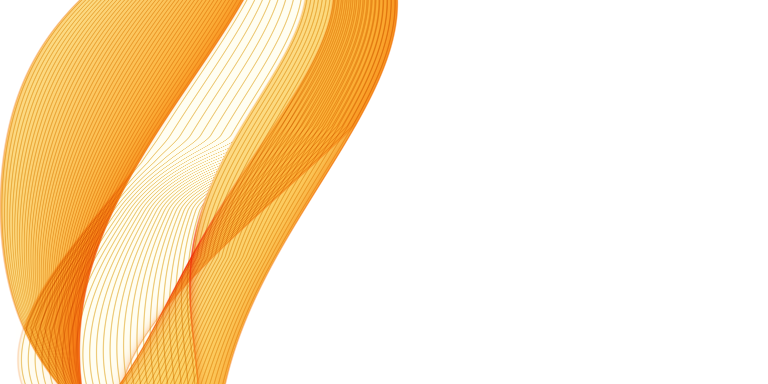
Reproduce this background procedurally as a Shadertoy shader.

```glsl
// Edge curves: x at five even steps from top to bottom, in canvas heights
const float OUTER_LEFT[5]  = float[5](0.208, 0.047, 0.002, 0.026, 0.151);
const float LEFT_FOLD[5]   = float[5](0.633, 0.471, 0.318, 0.224, 0.211);
const float VEIL_LEFT[5]   = float[5](0.703, 0.495, 0.299, 0.112, 0.057);
const float VEIL_RIGHT[5]  = float[5](0.794, 0.677, 0.542, 0.495, 0.516);
const float RIGHT_FOLD[5]  = float[5](0.867, 0.763, 0.599, 0.456, 0.313);
const float DIAGONAL[5]    = float[5](1.224, 1.005, 0.737, 0.477, 0.318);
const float OUTER_RIGHT[5] = float[5](1.034, 0.966, 0.820, 0.677, 0.586);

// Translucent tints, multiplied where ribbons overlap
const vec3 YELLOW = vec3(0.99, 0.87, 0.54);
const vec3 GOLD   = vec3(0.99, 0.79, 0.34);
const vec3 AMBER  = vec3(0.99, 0.68, 0.20);
const vec3 SHADE  = vec3(1.00, 0.86, 0.56);
const vec3 CREAM  = vec3(1.00, 0.995, 0.95);
const vec3 THREAD = vec3(0.93, 0.80, 0.50);

// Edge strokes
const vec3 ORANGE = vec3(0.95, 0.48, 0.07);
const vec3 RED    = vec3(0.94, 0.17, 0.03);
const float THREAD_WIDTH = 0.0032;
const float EDGE_WIDTH   = 0.0045;

float pixel;

// Quartic through five evenly spaced values, by forward differences
float curve(float k[5], float t) {
    float s = 4.0 * t;
    float d1 = k[1] - k[0];
    float d2 = k[2] - 2.0 * k[1] + k[0];
    float d3 = k[3] - 3.0 * k[2] + 3.0 * k[1] - k[0];
    float d4 = k[4] - 4.0 * k[3] + 6.0 * k[2] - 4.0 * k[1] + k[0];
    return k[0] + s * (d1 + (s - 1.0) / 2.0 * (d2 + (s - 2.0) / 3.0
         * (d3 + (s - 3.0) / 4.0 * d4)));
}

float inside(float d) {
    return clamp(d / pixel + 0.5, 0.0, 1.0);
}

// Coverage of a thin line at distance d
float thinLine(float d, float width) {
    float soft = max(width, pixel);
    return width / soft * (1.0 - smoothstep(0.0, soft, abs(d)));
}

// Tinted sheet between two edges, filled with evenly spread threads
void ribbon(inout vec3 color, float x, float left, float right,
            vec3 tintLeft, vec3 tintRight, float threads) {
    float width = max(right - left, 0.001);
    float u = clamp((x - left) / width, 0.0, 1.0);
    float spacing = width / threads;
    float d = (fract(u * threads) - 0.5) * spacing;
    float thread = thinLine(d, min(THREAD_WIDTH, spacing * 0.4));
    vec3 tint = mix(tintLeft, tintRight, u) * mix(vec3(1.0), THREAD, thread);
    color *= mix(vec3(1.0), tint, inside(x - left) * inside(right - x));
}

// Crisp edge with a glow on its positive side
void edge(inout vec3 color, float d, float glow, vec3 ink, float strength) {
    float halo = 0.6 * inside(d) * exp(-max(d, 0.0) / glow);
    float amount = max(thinLine(d, EDGE_WIDTH), halo);
    color = mix(color, ink, amount * strength);
}

void mainImage(out vec4 fragColor, in vec2 fragCoord) {
    pixel = 1.0 / iResolution.y;
    vec2 p = fragCoord * pixel;
    float x = p.x, t = 1.0 - p.y;

    float outerLeft  = curve(OUTER_LEFT, t);
    float leftFold   = curve(LEFT_FOLD, t);
    float veilLeft   = min(curve(VEIL_LEFT, t), leftFold);
    float veilRight  = curve(VEIL_RIGHT, t);
    float rightFold  = curve(RIGHT_FOLD, t);
    float outerRight = curve(OUTER_RIGHT, t);
    float diagonal   = min(curve(DIAGONAL, t), outerRight);
    float shadeLeft  = max(veilLeft, outerLeft);

    // Overlapping sheets
    vec3 color = vec3(1.0);
    ribbon(color, x, outerLeft, leftFold, YELLOW, AMBER, 42.0);
    ribbon(color, x, shadeLeft, leftFold, SHADE, SHADE, 12.0);
    ribbon(color, x, veilLeft, veilRight, CREAM, CREAM, mix(8.0, 26.0, smoothstep(0.35, 0.55, t)) );
    ribbon(color, x, min(veilRight, rightFold), outerRight, YELLOW, GOLD, 24.0);
    ribbon(color, x, rightFold, diagonal, SHADE, SHADE, 16.0);

    // Folds, reddest where the sheets cross
    float crossing = exp(-pow((t - 0.66) / 0.17, 2.0));
    float lower = smoothstep(0.45, 0.7, t);
    edge(color, x - outerLeft, 0.008, ORANGE, 0.45);
    edge(color, x - veilLeft, 0.004, ORANGE, 0.25);
    edge(color, diagonal - x, 0.010, ORANGE, 0.5 * smoothstep(0.28, 0.4, t));
    edge(color, outerRight - x, 0.025, ORANGE, 0.9 - 0.3 * lower);
    edge(color, leftFold - x, 0.030, mix(ORANGE, RED, 0.45 * lower), 0.85);
    edge(color, x - veilRight, 0.010, mix(ORANGE, RED, crossing), 0.2 + 0.6 * lower);
    edge(color, x - rightFold, 0.018, mix(ORANGE, RED, crossing), 0.3 + 0.6 * lower);

    fragColor = vec4(color, 1.0);
}
```
